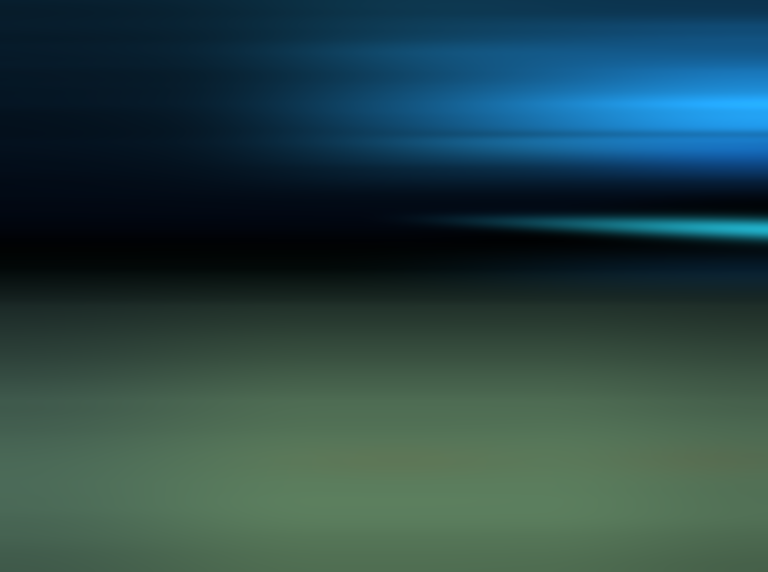
This background is drawn by a Shadertoy shader. Its source:

```glsl
// Blurred night horizon: blue light streaks above a dark band and a soft green field.

float hash(vec2 p) {
    vec3 q = fract(vec3(p.xyx) * 0.1031);
    q += dot(q, q.yzx + 33.33);
    return fract((q.x + q.y) * q.z);
}

float valueNoise(vec2 p) {
    vec2 cell = floor(p);
    vec2 f = fract(p);
    f = f * f * (3.0 - 2.0 * f);
    float low = mix(hash(cell), hash(cell + vec2(1, 0)), f.x);
    float high = mix(hash(cell + vec2(0, 1)), hash(cell + vec2(1, 1)), f.x);
    return mix(low, high, f.y);
}

// Horizontally stretched noise, centred on zero
float streaks(vec2 uv, float density) {
    float sum = 0.0;
    float weight = 0.5;
    for (int i = 0; i < 3; i++) {
        sum += weight * (valueNoise(uv * vec2(2.0, density)) - 0.5);
        density *= 2.0;
        weight *= 0.55;
    }
    return sum;
}

float bell(float value, float centre, float width) {
    float d = (value - centre) / width;
    return exp(-d * d);
}

// Linear blend factor between two positions
float ramp(float from, float to, float value) {
    return clamp((value - from) / (to - from), 0.0, 1.0);
}

vec3 skyBase(vec2 uv) {
    vec3 horizon = vec3(0.005, 0.025, 0.065);
    vec3 zenith = vec3(0.028, 0.115, 0.175);
    vec3 sky = mix(horizon, zenith, ramp(0.61, 1.0, uv.y));
    float teal = bell(uv.x, 0.5, 0.27) * smoothstep(0.62, 0.76, uv.y);
    sky += vec3(0.018, 0.075, 0.09) * teal;
    float gapEdge = mix(0.0, 0.06, smoothstep(0.5, 1.0, uv.x));
    return sky * smoothstep(0.555 + gapEdge, 0.62 + gapEdge, uv.y);
}

// Broad blue light entering from the right
vec3 blueGlow(vec2 uv) {
    float reach = smoothstep(0.2, 1.0, uv.x);
    float underside = smoothstep(0.645, 0.79, uv.y);
    float topFade = mix(1.0, 0.2, smoothstep(0.83, 1.01, uv.y));
    vec3 light = vec3(0.085, 0.42, 0.66) * reach * underside * topFade;
    float core = bell(uv.y, 0.81, 0.045) * smoothstep(0.5, 1.05, uv.x);
    light += vec3(0.035, 0.14, 0.16) * core;
    float lowerBand = bell(uv.y, 0.745, 0.025) * bell(uv.x, 0.72, 0.22);
    light += vec3(0.025, 0.085, 0.10) * lowerBand;
    light += vec3(0.0, 0.03, 0.12) * bell(uv.y, 0.725, 0.035) * smoothstep(0.65, 1.0, uv.x);
    return light;
}

// Thin cyan beam, tapering towards the left
vec3 cyanBeam(vec2 uv) {
    float reach = smoothstep(0.46, 1.04, uv.x);
    float centre = mix(0.618, 0.599, ramp(0.5, 1.0, uv.x));
    float width = mix(0.011, 0.019, reach);
    return vec3(0.13, 0.70, 0.80) * reach * bell(uv.y, centre, width);
}

vec3 greenField(vec2 uv) {
    vec3 shade = vec3(0.012, 0.045, 0.04);
    vec3 dusk = vec3(0.12, 0.18, 0.155);
    vec3 moss = vec3(0.30, 0.415, 0.32);
    vec3 meadow = vec3(0.355, 0.49, 0.365);
    vec3 field = shade * ramp(0.58, 0.52, uv.y);
    field = mix(field, dusk, ramp(0.53, 0.465, uv.y));
    field = mix(field, moss, ramp(0.475, 0.30, uv.y));
    field = mix(field, meadow, smoothstep(0.32, 0.17, uv.y));
    field *= mix(1.0, 0.87, smoothstep(0.12, 0.0, uv.y));

    // Cooler, dimmer sides
    float leftSide = smoothstep(0.42, 0.0, uv.x);
    float rightSide = smoothstep(0.7, 1.0, uv.x);
    field *= 1.0 - leftSide * vec3(0.19, 0.17, 0.08) - rightSide * vec3(0.10, 0.10, 0.08);

    // Warm patches
    float patches = bell(uv.x, 0.52, 0.16) + bell(uv.x, 0.92, 0.14);
    field += vec3(0.022, -0.012, -0.015) * patches * bell(uv.y, 0.195, 0.03);
    return field;
}

void mainImage(out vec4 fragColor, in vec2 fragCoord) {
    vec2 uv = fragCoord / iResolution.xy;
    vec3 sky = skyBase(uv) + blueGlow(uv);
    sky *= 1.0 + 0.38 * streaks(uv, 22.0);
    sky *= 1.0 - 0.16 * bell(uv.y, 0.765, 0.008) * smoothstep(0.35, 0.7, uv.x);

    vec3 field = greenField(uv) * (1.0 + 0.06 * streaks(uv + 7.0, 16.0));
    vec3 reflection = vec3(0.015, 0.075, 0.14) * smoothstep(0.4, 1.0, uv.x);
    reflection *= bell(uv.y, 0.525, 0.035);

    vec3 color = sky + field + reflection + cyanBeam(uv);
    fragColor = vec4(clamp(color, 0.0, 1.0), 1.0);
}
```
